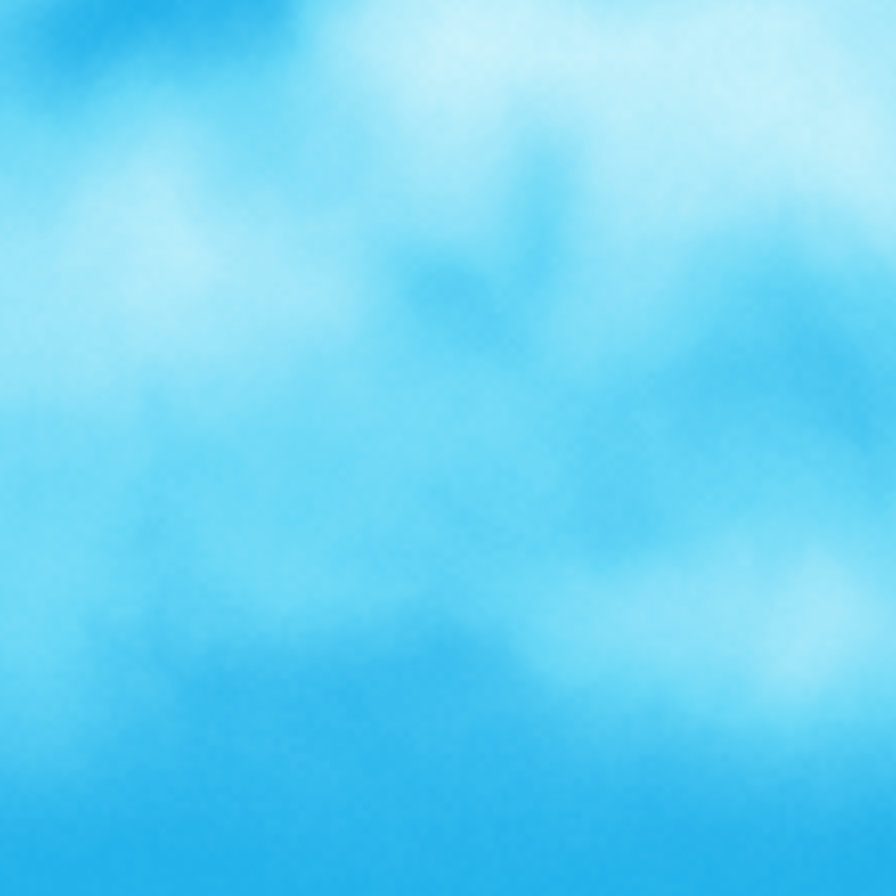
Reproduce this texture procedurally as a WebGL 1 fragment shader.

```glsl
precision highp float;
// Soft watercolour sky: pale drifting cloud over cyan, deepening to blue at the foot.
uniform vec2 u_resolution;

#define DEEP vec3(0.14, 0.70, 0.92)
#define MID vec3(0.41, 0.845, 0.965)
#define PALE vec3(0.79, 0.95, 0.985)
#define MID_TONE 0.41
#define CLOUD_SCALE 4.5
#define WARP 0.13
#define WISP 0.30
#define GRAIN_SCALE 110.0
#define GRAIN 0.035

float hash(vec2 p) {
  return fract(sin(dot(p, vec2(127.1, 311.7))) * 43758.5453);
}

float noise(vec2 p) {
  vec2 cell = floor(p), f = fract(p);
  f = f * f * f * (f * (f * 6.0 - 15.0) + 10.0);
  float low = mix(hash(cell), hash(cell + vec2(1.0, 0.0)), f.x);
  float high = mix(hash(cell + vec2(0.0, 1.0)), hash(cell + 1.0), f.x);
  return mix(low, high, f.y);
}

// Layered noise centred on zero, each octave turned to hide the lattice.
float fbm(vec2 p) {
  float sum = 0.0, amplitude = 0.5;
  for (int i = 0; i < 5; i++) {
    sum += amplitude * (noise(p) - 0.5);
    p = mat2(0.8, 0.6, -0.6, 0.8) * p * 2.03 + 17.3;
    amplitude *= 0.48;
  }
  return sum;
}

// Soft elliptical mass of cloud or open sky.
float puff(vec2 p, vec2 centre, vec2 radius) {
  vec2 d = (p - centre) / radius;
  return exp(-dot(d, d));
}

// Lightness of the sky: 0 is deep blue, 1 is pale cloud.
float skyTone(vec2 p) {
  float tone = 0.42 * smoothstep(0.0, 0.35, p.y) + 0.15 * smoothstep(0.4, 0.8, p.y);

  // Pale cloud banks
  tone += 0.42 * puff(p, vec2(0.82, 0.87), vec2(0.25, 0.16));
  tone += 0.32 * puff(p, vec2(0.51, 0.95), vec2(0.15, 0.12));
  tone += 0.27 * puff(p, vec2(0.14, 0.67), vec2(0.28, 0.17));
  tone += 0.34 * puff(p, vec2(0.89, 0.27), vec2(0.20, 0.12));

  // Openings of blue
  tone -= 0.52 * puff(p, vec2(0.14, 0.98), vec2(0.20, 0.11));
  tone -= 0.28 * puff(p, vec2(0.31, 1.0), vec2(0.08, 0.06));
  tone -= 0.25 * puff(p, vec2(0.92, 0.57), vec2(0.18, 0.13));
  tone -= 0.20 * puff(p, vec2(0.51, 0.66), vec2(0.11, 0.07));
  tone -= 0.22 * puff(p, vec2(0.61, 0.74), vec2(0.05, 0.09));
  tone -= 0.19 * puff(p, vec2(0.37, 0.25), vec2(0.16, 0.10));
  tone -= 0.12 * puff(p, vec2(0.66, 0.40), vec2(0.12, 0.07));
  return tone;
}

void main() {
  vec2 uv = gl_FragCoord.xy / u_resolution;

  // Ragged outlines from warping, then wisps that fade out at the foot
  vec2 q = uv * CLOUD_SCALE;
  vec2 drift = vec2(fbm(q + 3.7), fbm(q + 41.2));
  float tone = skyTone(uv + WARP * drift);
  tone += WISP * fbm(q * 1.3 + drift + 9.1) * smoothstep(0.0, 0.3, uv.y);

  // Faint paper grain
  tone += GRAIN * (noise(uv * GRAIN_SCALE) - 0.5);
  tone = clamp(tone, 0.0, 1.0);

  vec3 colour = mix(DEEP, MID, min(tone / MID_TONE, 1.0));
  colour = mix(colour, PALE, max(tone - MID_TONE, 0.0) / (1.0 - MID_TONE));
  gl_FragColor = vec4(colour, 1.0);
}
```
